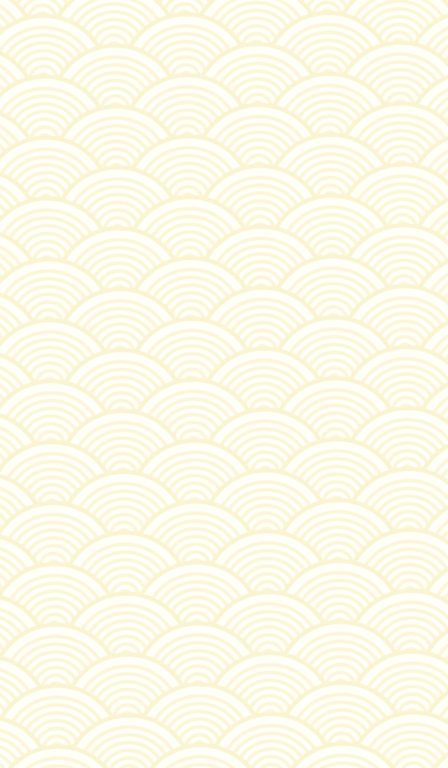
Write a Shadertoy shader that draws this pattern.

```glsl
// Lengths are fractions of the canvas height.
const vec2 ORIGIN = vec2(0.2500, 0.5013);        // centre of one scale
const vec2 COLUMN_STEP = vec2(0.1854, 0.0019);   // slight tilt of the rows
const vec2 ROW_STEP = vec2(-0.0008, 0.03965);    // slight lean of the columns
const float SCALE_RADIUS = 0.0862;
const float RIM_WIDTH = 0.0054;
const float OUTER_RING_RADIUS = 0.0684;
const float RING_SPACING = 0.0101;
const float RING_WIDTH = 0.0047;
const float SOFTNESS = 0.0013;
const int ROWS_ABOVE = 2;
const int ROWS_BELOW = 3;

const vec3 GROUND_COLOUR = vec3(1.00, 1.00, 0.98);
const vec3 RING_COLOUR = vec3(0.99, 0.965, 0.845);
const vec3 RIM_COLOUR = vec3(0.98, 0.955, 0.81);

// Coverage of a shape from its signed distance, negative inside.
float coverage(float signedDistance, float blur) {
    return 1.0 - smoothstep(-blur, blur, signedDistance);
}

// Concentric rings inside a wide pale band and a rim.
vec3 scaleColour(float radius, float blur) {
    float phase = mod(radius - OUTER_RING_RADIUS + 0.5 * RING_SPACING, RING_SPACING);
    float ringDistance = abs(phase - 0.5 * RING_SPACING) - 0.5 * RING_WIDTH;
    float ringLimit = OUTER_RING_RADIUS + 0.5 * RING_SPACING;
    float ring = coverage(ringDistance, blur) * step(radius, ringLimit);
    float rim = coverage(SCALE_RADIUS - RIM_WIDTH - radius, blur);
    return mix(mix(GROUND_COLOUR, RING_COLOUR, ring), RIM_COLOUR, rim);
}

void mainImage(out vec4 fragColor, in vec2 fragCoord) {
    vec2 point = fragCoord / iResolution.y - ORIGIN;
    float blur = max(SOFTNESS, 0.7 / iResolution.y);
    mat2 lattice = mat2(COLUMN_STEP, ROW_STEP);
    vec2 cell = inverse(lattice) * point;
    vec3 colour = GROUND_COLOUR;

    // Lower rows overlap the rows above them.
    for (int i = ROWS_ABOVE; i >= -ROWS_BELOW; i--) {
        float row = floor(cell.y) + float(i);
        float stagger = 0.5 * mod(row, 2.0);
        float column = floor(cell.x - stagger + 0.5) + stagger;
        float radius = length(point - lattice * vec2(column, row));
        colour = mix(colour, scaleColour(radius, blur), coverage(radius - SCALE_RADIUS, blur));
    }
    fragColor = vec4(colour, 1.0);
}
```
